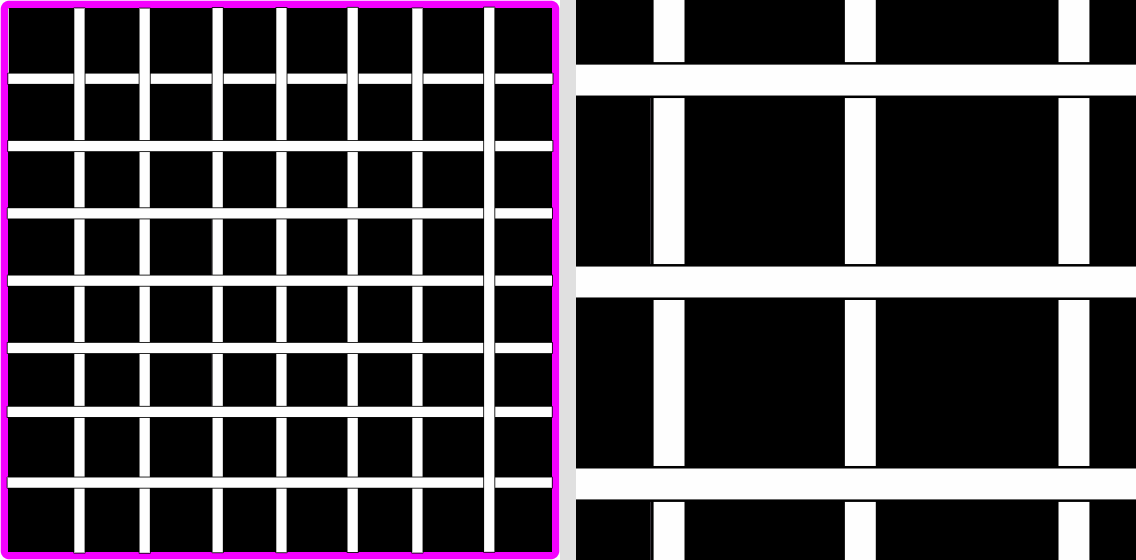
Left: the whole. Right: its middle third, enlarged.
Write a WebGL 2 fragment shader that draws this pattern.

```glsl
#version 300 es
precision highp float;
// Black squares divided by uneven, overlapping white bars inside a rounded magenta frame.

uniform vec2 u_resolution;
out vec4 fragColor;

const vec3 WHITE = vec3(0.995);
const vec3 BLACK = vec3(0.0);
const vec3 MAGENTA = vec3(0.96, 0.0, 1.0);
const vec3 SEAM_GREY = vec3(0.26, 0.24, 0.27);

const int BAR_COUNT = 7;
const float BAR_HALF_WIDTH = 0.0092;
const float BAR_HALF_LENGTH = 0.4860;
const float OUTLINE = 0.0015;
const float COLUMN_START = 0.1419;
const float COLUMN_STEP = 0.12196;
const float ROW_START = 0.8594;
const float ROW_STEP = 0.1202;

// Uneven spacing of the columns.
const float COLUMN_NUDGE[BAR_COUNT] =
    float[](0.0, -0.0055, 0.0029, -0.0052, 0.0, -0.0063, 0.0);

float hash(float n) {
    return fract(sin(n * 12.9898) * 43758.5453);
}

float boxDistance(vec2 p, vec2 center, vec2 halfSize, float radius) {
    vec2 q = abs(p - center) - halfSize + radius;
    return length(max(q, 0.0)) + min(max(q.x, q.y), 0.0) - radius;
}

float coverage(float distance, float pixel) {
    return clamp(0.5 - distance / pixel, 0.0, 1.0);
}

float columnX(int index) {
    return COLUMN_START + float(index) * COLUMN_STEP + COLUMN_NUDGE[index];
}

float rowY(int index) {
    float nudge = index == 5 ? 0.0061 : 0.0;
    return ROW_START - float(index) * ROW_STEP + nudge;
}

// White bar with a thin black outline.
vec3 paintBar(vec3 base, vec2 p, vec2 center, vec2 halfSize, float pixel) {
    float d = boxDistance(p, center, halfSize, 0.0);
    base = mix(base, BLACK, coverage(d - OUTLINE, pixel));
    return mix(base, WHITE, coverage(d, pixel));
}

vec3 paintColumn(vec3 base, vec2 p, int index, float pixel) {
    float slip = (hash(float(index) + 1.0) - 0.5) * 0.002;
    vec2 center = vec2(columnX(index), 0.4996 + slip);
    return paintBar(base, p, center, vec2(BAR_HALF_WIDTH, BAR_HALF_LENGTH), pixel);
}

vec3 paintRow(vec3 base, vec2 p, int index, float pixel) {
    float slip = (hash(float(index) + 21.0) - 0.5) * 0.002;
    vec2 center = vec2(0.5004 + slip, rowY(index));
    return paintBar(base, p, center, vec2(BAR_HALF_LENGTH, BAR_HALF_WIDTH), pixel);
}

// Thin vertical seam between two heights.
vec3 paintSeam(vec3 base, vec2 p, float x, float low, float high, vec3 color, float pixel) {
    vec2 center = vec2(x, 0.5 * (low + high));
    vec2 halfSize = vec2(0.0007, 0.5 * (high - low));
    return mix(base, color, coverage(boxDistance(p, center, halfSize, 0.0), pixel));
}

void main() {
    vec2 p = gl_FragCoord.xy / u_resolution;
    float pixel = 1.0 / min(u_resolution.x, u_resolution.y);

    // Frame and black field
    float frame = boxDistance(p, vec2(0.5), vec2(0.4987), 0.015);
    float field = boxDistance(p, vec2(0.5), vec2(0.4857), 0.0);
    vec3 color = mix(WHITE, MAGENTA, coverage(frame, pixel));
    color = mix(color, BLACK, coverage(field, pixel));

    // Faint seams beside the third column and at the top left
    for (int i = 0; i < BAR_COUNT - 1; i += 2) {
        color = paintSeam(color, p, 0.3782, rowY(i + 1), rowY(i), SEAM_GREY, pixel);
    }
    color = paintSeam(color, p, 0.0150, rowY(0), 0.985, WHITE, pixel);

    // Top row lies lowest, the last column highest
    color = paintRow(color, p, 0, pixel);
    for (int i = 0; i < BAR_COUNT - 1; i++) {
        color = paintColumn(color, p, i, pixel);
    }
    for (int i = 1; i < BAR_COUNT; i++) {
        color = paintRow(color, p, i, pixel);
    }
    color = paintColumn(color, p, BAR_COUNT - 1, pixel);

    fragColor = vec4(color, 1.0);
}
```
